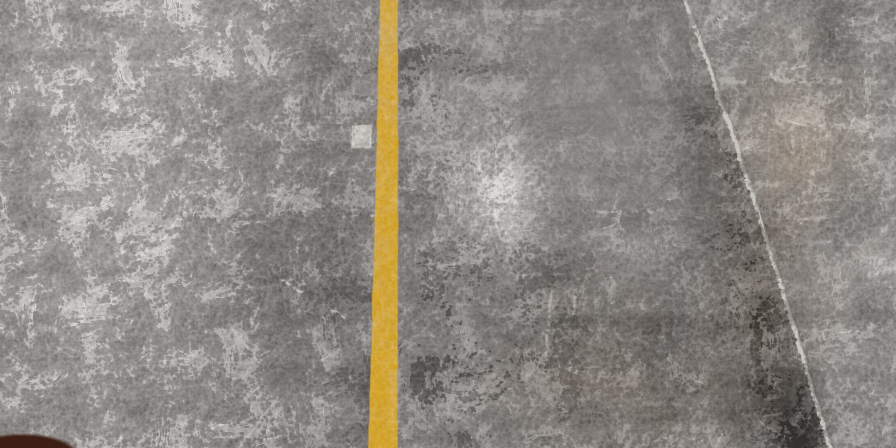
Give the GLSL for this texture, as a WebGL 2 fragment shader.

```glsl
#version 300 es
precision highp float;
#define BASE_GREY 0.525
#define MOTTLE_GAIN 0.085
#define GRAIN_GAIN 0.13
#define CHIP_GAIN 0.10
#define SCUFF_GAIN 0.11
#define GLOW_POS vec2(1.11, 0.585)
#define PAINT vec3(0.83, 0.65, 0.19)
#define PAINT_WORN vec3(0.80, 0.68, 0.44)
#define CHALK vec3(0.80, 0.79, 0.77)
#define RUST vec3(0.025, 0.0, -0.03)
#define SHADOW_BROWN vec3(0.24, 0.12, 0.08)
uniform vec2 u_resolution;
out vec4 fragColor;

// Soft tone patches: centre, radius, brightness change
const vec4 PATCHES[11] = vec4[11](
  vec4(0.25, 0.90, 0.42, 0.10), vec4(0.15, 0.12, 0.35, 0.05), vec4(0.62, 0.50, 0.18, -0.05),
  vec4(0.62, 0.17, 0.22, -0.05), vec4(1.55, 0.80, 0.11, -0.05), vec4(1.72, 0.08, 0.11, -0.14),
  vec4(1.42, 0.20, 0.26, -0.05), vec4(1.86, 0.91, 0.05, -0.12), vec4(1.43, 0.42, 0.08, 0.10),
  vec4(1.94, 0.42, 0.06, 0.08), vec4(1.00, 0.20, 0.17, -0.03));
// Long scratches: start and end
const vec4 SCRATCHES[10] = vec4[10](
  vec4(0.612, 0.388, 0.768, 0.292), vec4(0.482, 0.510, 0.578, 0.427), vec4(0.521, 0.266, 0.578, 0.193),
  vec4(1.232, 0.349, 1.214, 0.167), vec4(1.286, 0.354, 1.271, 0.161), vec4(0.234, 0.640, 0.292, 0.583),
  vec4(0.534, 0.000, 0.651, 0.154), vec4(0.719, 0.516, 0.990, 0.520), vec4(0.890, 0.583, 0.938, 0.575),
  vec4(1.220, 0.526, 1.460, 0.528));

vec2 hash2(vec2 c) {
  vec3 q = fract(c.xyx * vec3(0.1031, 0.1030, 0.0973));
  q += dot(q, q.yzx + 33.33);
  return fract((q.xx + q.yz) * q.zy);
}
// Layered, warped sines, roughly -1 to 1
float mottle(vec2 p) {
  float sum = 0.0, amp = 0.6;
  for (int i = 0; i < 5; i++) {
    p = mat2(0.8, 0.6, -0.6, 0.8) * p + 1.7;
    p += 0.6 * sin(p.yx * 1.2 + float(i));
    sum += amp * sin(p.x) * cos(p.y);
    p *= 1.9;
    amp *= 0.68;
  }
  return sum;
}
// Cellular noise: nearest and second nearest distance
vec2 cells(vec2 p) {
  vec2 id = floor(p), f = fract(p), near = vec2(2.0);
  for (int k = 0; k < 9; k++) {
    vec2 o = vec2(k % 3, k / 3) - 1.0;
    float d = length(o + hash2(id + o) - f);
    near = d < near.x ? vec2(d, near.x) : vec2(near.x, min(near.y, d));
  }
  return near;
}
float segment(vec2 p, vec2 a, vec2 b) {
  vec2 ab = b - a;
  return length(p - a - ab * clamp(dot(p - a, ab) / dot(ab, ab), 0.0, 1.0));
}
float blob(vec2 p, vec2 c, vec2 r) {
  vec2 q = (p - c) / r;
  return exp(-dot(q, q));
}
// One randomly turned scuff in some of the grid cells
float scuffs(vec2 p, float scale, float px) {
  vec2 id = floor(p * scale), h = hash2(id + scale);
  vec2 dir = vec2(cos(h.x * 6.283), sin(h.x * 6.283)) * (0.1 + 0.3 * h.y);
  float d = segment(fract(p * scale) - 0.5, -dir, dir) / scale;
  return step(0.65, hash2(id + 19.0).x) * (1.0 - smoothstep(0.0, 0.001 + px, d));
}

void main() {
  vec2 p = gl_FragCoord.xy / u_resolution * vec2(2.0, 1.0);
  float px = 1.0 / u_resolution.y, t = 1.0 - p.y;
  float broad = mottle(p * 7.0), fine = mottle(p * 27.0 + 5.0);
  vec2 warped = p + 0.012 * vec2(fine, broad);
  // Signed sideways distance to the curved joint
  float joint = p.x - (1.529 + 0.358 * t - 0.035 * t * t) - 0.003 * fine;
  float leftSide = 1.0 - smoothstep(0.5, 0.95, p.x), rightSide = smoothstep(-0.01, 0.02, joint);

  // Broad concrete tone
  float grey = BASE_GREY + 0.03 * leftSide + 0.045 * rightSide;
  for (int i = 0; i < 11; i++) grey += PATCHES[i].w * blob(warped, PATCHES[i].xy, PATCHES[i].zz);
  float band = exp(-pow((joint + 0.06) / 0.075, 2.0)) * smoothstep(0.1, 0.4, t);
  grey -= band * (0.09 + 0.07 * broad);

  // Mottling, streaks and cellular grain
  float calm = 1.0 - 0.55 * blob(p, vec2(1.32, 0.76), vec2(0.26, 0.28));
  float grain = cells(p * 42.0 + fine).x + cells(p * 83.0 + broad).x + 0.8 * cells(p * 137.0).x - 1.25;
  grey += calm * (MOTTLE_GAIN * (0.5 * broad + 0.55 * fine) + GRAIN_GAIN * 0.7 * grain);
  grey += 0.03 * mottle(vec2(p.x * 2.5, p.y * 38.0));

  // Crisp pale wear and dark chips
  vec2 flake = cells(warped * vec2(19.0, 25.0) + 0.7 * fine);
  float rough = fine + 0.7 * grain + 0.4 * broad;
  float vein = 1.0 - smoothstep(0.03, 0.14, flake.y - flake.x);
  float pale = smoothstep(0.25, 0.5, rough) * (0.4 + 0.4 * leftSide) + vein * leftSide * 0.6 * smoothstep(-0.2, 0.3, rough);
  float chipped = 0.25 + blob(p, vec2(0.98, 0.80), vec2(0.13, 0.14))
    + blob(p, vec2(1.02, 0.22), vec2(0.24, 0.26)) + 0.8 * band;
  float dark = smoothstep(0.3, 0.5, mottle(p * 19.0 + 9.0) - 0.5 * grain) * chipped;
  grey += CHIP_GAIN * calm * (pale - dark);
  float marks = scuffs(warped, 9.0, px) + scuffs(warped + 3.3, 17.0, px);
  grey += SCUFF_GAIN * marks * calm * smoothstep(-0.2, 0.5, rough);
  float drag = mottle(vec2(dot(p, vec2(0.86, 0.51)) * 45.0, p.y * 2.0));
  grey += 0.05 * drag * blob(p, vec2(1.47, 0.85), vec2(0.13, 0.20));

  // Reflected lamp and warm stains
  float glow = 0.6 * blob(p, GLOW_POS, vec2(0.16, 0.18)) + blob(warped, GLOW_POS, vec2(0.07, 0.10));
  grey = clamp(grey + 0.13 * glow * (1.0 + 0.5 * grain), 0.2, 0.86);
  vec3 color = grey - vec3(0.0, 0.012, 0.02);
  float rust = blob(p, vec2(1.78, 0.60), vec2(0.15, 0.28)) + 0.7 * blob(p, vec2(1.42, 0.18), vec2(0.28, 0.2));
  color += RUST * rust * (0.8 + 0.6 * broad);

  // Broken scratches and level lines
  float worn = smoothstep(-0.4, 0.3, rough);
  for (int i = 0; i < 10; i++) {
    float d = segment(p + 0.003 * fine, SCRATCHES[i].xy, SCRATCHES[i].zw);
    color = mix(color, CHALK, (i == 0 ? 0.85 : 0.48) * worn * (1.0 - smoothstep(0.001, 0.003 + px, d)));
  }
  float level = rightSide * (1.0 - smoothstep(0.003, 0.012, abs(p.y - 0.82)));
  level += 0.5 * (1.0 - smoothstep(0.002, 0.010, abs(p.y - 0.972))) * step(p.x, 1.25);
  color = mix(color, CHALK, 0.45 * level * worn);

  // Ragged white joint, square patch and tapered stripe
  float jointLine = 1.0 - smoothstep(0.002, 0.005 + px, abs(joint + 0.004 * grain));
  color = mix(color, CHALK, jointLine * (0.45 + 0.5 * worn));
  vec2 box = abs(p - vec2(0.807, 0.695)) - vec2(0.023, 0.026);
  float square = 1.0 - smoothstep(-px, px, max(box.x, box.y) + 0.003 * fine);
  color = mix(color, CHALK + 0.12 * grain, 0.85 * square);
  float edge = max(mix(0.823, 0.849, p.y) - p.x, p.x - 0.888) + 0.0015 * rough;
  vec3 paint = mix(PAINT, PAINT_WORN, clamp(0.1 + 0.5 * p.y * p.y + 0.4 * rough, 0.0, 1.0));
  color = mix(color, paint + 0.04 * grain, 1.0 - smoothstep(-px, px, edge));
  float corner = length((p - vec2(0.05, -0.02)) / vec2(0.125, 0.05)) - 1.0;
  color = mix(color, SHADOW_BROWN, 1.0 - smoothstep(-0.1, 0.1, corner));
  fragColor = vec4(clamp(color, 0.0, 1.0), 1.0);
}
```
